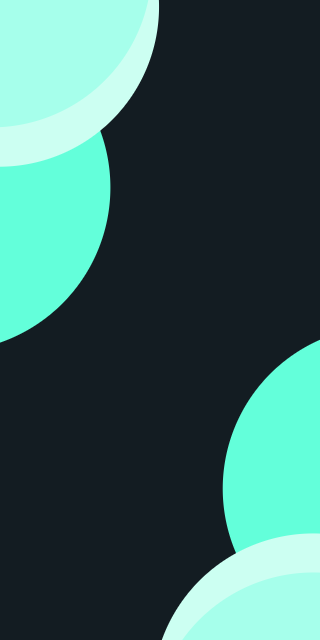
A Shadertoy shader for this background:

```glsl
// Flat dark backdrop with two clusters of overlapping mint discs,
// one in the upper left corner and one in the lower right.
// Each disc is a circle distance function, layered back to front.

const vec3 NIGHT     = vec3(0.075, 0.110, 0.133);
const vec3 MINT      = vec3(0.39, 1.00, 0.855);
const vec3 PALE_MINT = vec3(0.65, 1.00, 0.92);
const vec3 ICE       = vec3(0.80, 1.00, 0.95);

float circleDistance(vec2 p, vec2 center, float radius) {
    return length(p - center) - radius;
}

// Coverage of a shape, with an edge one pixel wide
float coverage(float dist, float pixel) {
    return clamp(0.5 - dist / pixel, 0.0, 1.0);
}

vec3 paintDisc(vec3 base, vec3 color, vec2 p, vec2 center, float radius, float pixel) {
    return mix(base, color, coverage(circleDistance(p, center, radius), pixel));
}

void mainImage(out vec4 fragColor, in vec2 fragCoord) {
    // Canvas units: width is 1, height is 2
    vec2 p = fragCoord / iResolution.xy * vec2(1.0, 2.0);
    float pixel = max(1.0 / iResolution.x, 2.0 / iResolution.y);

    vec3 color = NIGHT;

    // Upper left cluster
    color = paintDisc(color, MINT,      p, vec2(-0.168, 1.414), 0.513, pixel);
    color = paintDisc(color, ICE,       p, vec2(-0.003, 1.979), 0.500, pixel);
    color = paintDisc(color, PALE_MINT, p, vec2(-0.026, 2.102), 0.500, pixel);

    // Lower right cluster
    color = paintDisc(color, MINT,      p, vec2(1.204, 0.473), 0.508, pixel);
    color = paintDisc(color, ICE,       p, vec2(0.979, -0.170), 0.503, pixel);
    color = paintDisc(color, PALE_MINT, p, vec2(0.979, -0.292), 0.503, pixel);

    fragColor = vec4(color, 1.0);
}
```
